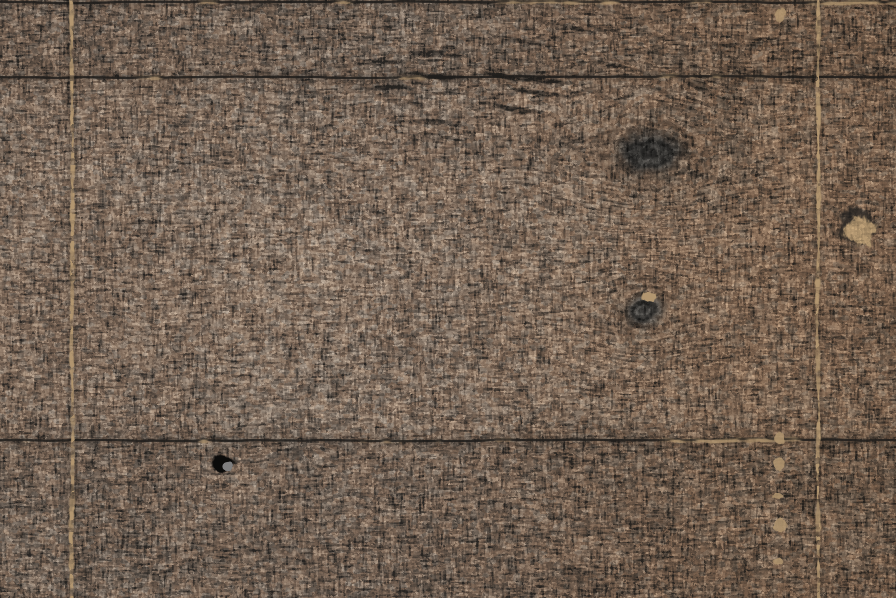
A Shadertoy shader for this texture:

```glsl
// Weathered boards with a fine cross-hatched surface, seams and scars.
// Stretched cellular noise makes the fibres, layered sines bend the grain,
// and ragged ellipses form the knots, the hole and the paint chips.

const vec3 SHADOW = vec3(0.15, 0.14, 0.13);
const vec3 BROWN = vec3(0.46, 0.38, 0.32);
const vec3 PALE = vec3(0.78, 0.69, 0.60);
const vec3 TAN = vec3(0.70, 0.59, 0.44);

vec3 hash3(vec2 p) {
    vec3 q = fract(p.xyx * vec3(0.1031, 0.1030, 0.0973));
    q += dot(q, q.yxz + 33.33);
    return fract((q.xxy + q.yzz) * q.zyx);
}

// Cellular noise: distance to the nearest point, random id of its cell
vec2 cells(vec2 p) {
    vec2 nearest = vec2(9.0, 0.0);
    for (int i = 0; i < 9; i++) {
        vec2 cell = floor(p) + vec2(i % 3 - 1, i / 3 - 1);
        vec3 rnd = hash3(cell + 57.0);
        float d = length(cell + rnd.xy - p);
        if (d < nearest.x) nearest = vec2(d, rnd.z);
    }
    return nearest;
}

// One at zero, falling smoothly to zero between two limits
float fall(float a, float b, float x) { return 1.0 - smoothstep(a, b, x); }

// Signed fibre tone, fading out at the cell borders
float fibre(vec2 p) {
    vec2 c = cells(p);
    return (c.y - 0.5) * fall(0.35, 0.85, c.x);
}

// Thin dashes in a given share of the cells
float dashes(vec2 p, float share) {
    vec2 c = cells(p);
    return fall(share - 0.06, share + 0.06, c.y) * fall(0.15, 0.6, c.x);
}

float waves(vec2 p) {
    float sum = 0.0, amp = 0.5;
    for (int i = 0; i < 4; i++) {
        sum += amp * sin(p.x + 1.7 * sin(p.y)) * cos(p.y * 1.3 + sin(p.x * 0.7));
        p = mat2(1.5, 1.1, -1.1, 1.5) * p + 2.3;
        amp *= 0.6;
    }
    return sum;
}

// Ellipse with a ragged edge
float blob(vec2 p, vec2 centre, vec2 size, float ragged) {
    return fall(0.75, 1.05, length((p - centre) / size) + ragged * waves(p * 75.0));
}

float stroke(float d, float halfWidth) {
    return fall(halfWidth * 0.5, halfWidth * 1.4, abs(d));
}

// Grain shift that flows around a knot
float bendGrain(vec2 q, float radius) {
    return -0.6 * q.y * exp(-dot(q, q) / (radius * radius));
}

// Dark knot with faint rings
vec3 addKnot(vec3 col, vec2 p, vec2 centre, vec2 size) {
    float d = length((p - centre) / size) + 0.3 * waves(p * 30.0);
    col *= 1.0 - (0.17 + 0.17 * sin(d * 15.0)) * exp(-d * d * 0.4);
    vec3 sooty = dot(col, vec3(0.33)) * vec3(0.68, 0.66, 0.63);
    return mix(col, sooty, fall(0.5, 1.2, d));
}

// Dark seam edged with slivers of bare wood
vec3 addSeam(vec3 col, vec2 p, float height) {
    float d = p.y - height - 0.0025 * waves(vec2(p.x * 9.0, height * 40.0));
    float bare = smoothstep(0.1, 0.5, waves(vec2(p.x * 13.0, height * 31.0)));
    col *= 1.0 - 0.2 * exp(-abs(d) * 110.0);
    col = mix(col, TAN, 0.8 * bare * stroke(d + 0.003 * waves(p * 70.0), 0.0035));
    return mix(col, SHADOW * 0.8, (0.85 - 0.5 * bare) * stroke(d - 0.003 * bare, 0.002));
}

// Pale vertical scratch of changing width
vec3 addScratch(vec3 col, vec2 p, float x, float halfWidth) {
    float d = p.x - x - 0.003 * waves(vec2(x * 20.0, p.y * 6.0)) - 0.0012 * waves(p * 90.0);
    float wear = 0.85 + 0.8 * waves(vec2(p.y * 45.0, x * 9.0));
    float cover = clamp(0.78 + 1.2 * fibre(p * vec2(60.0, 90.0)), 0.0, 1.0);
    col *= 1.0 - 0.15 * stroke(d, halfWidth * 2.4);
    return mix(col, TAN, cover * stroke(d, halfWidth * max(wear, 0.45)));
}

// Woven fibres, grit and dark dashes
float weave(vec2 p, vec2 g) {
    float patches = waves(p * vec2(9.0, 12.0) + 4.0), worn = 0.24 - 0.06 * patches;
    float tone = 0.535 + 0.04 * patches + 0.36 * fibre(p * vec2(240.0, 270.0));
    tone += 0.32 * fibre(g * vec2(50.0, 220.0)) + 0.27 * fibre(p * vec2(220.0, 45.0));
    return tone - 0.22 * (dashes(g * vec2(34.0, 210.0), worn) + dashes(p * vec2(210.0, 36.0), worn));
}

// Open cracks that sink to the right
float cracks(vec2 p, vec2 g) {
    vec2 q = (p - vec2(0.82, 0.86)) / vec2(0.32, 0.10);
    float sink = 0.5 * pow(max(p.x - 0.7, 0.0), 2.0) + 0.006 * waves(p * 14.0);
    vec2 c = cells(vec2(g.x * 5.0, (g.y + sink) * 52.0));
    return fall(0.1, 0.34, c.x) * smoothstep(0.2, 0.5, c.y) * exp(-dot(q, q));
}

void mainImage(out vec4 fragColor, in vec2 fragCoord) {
    vec2 p = fragCoord / iResolution.y, g = p;
    vec2 upperKnot = vec2(1.084, 0.746), lowerKnot = vec2(1.076, 0.482);
    vec2 chip = vec2(1.44, 0.613), hole = vec2(0.371, 0.225);
    g.y += bendGrain(p - upperKnot, 0.11) + bendGrain(p - lowerKnot, 0.08) + 0.01 * waves(p * 3.0);

    // Surface tone, brightest on the middle board
    vec2 q = (p - vec2(0.55, 0.56)) / vec2(0.65, 0.36);
    float tone = weave(p, g) - 0.5 * cracks(p, g) + 0.1 * exp(-dot(q, q)) - 0.03;
    tone -= 0.04 * (fall(0.25, 0.28, p.y) + smoothstep(0.86, 0.88, p.y));
    tone = clamp(tone, 0.0, 1.0);

    // Wood colour, greyer in places and warmer to the right
    vec3 col = mix(SHADOW, BROWN, min(tone * 2.0, 1.0));
    col = mix(col, PALE, max(tone * 2.0 - 1.0, 0.0));
    float grey = clamp(0.2 + 0.2 * waves(p * 5.0) + fibre(p * vec2(90.0, 120.0)), 0.0, 0.6);
    col = mix(col, dot(col, vec3(0.3, 0.6, 0.1)) * vec3(1.06, 1.0, 0.93), grey);
    col *= mix(vec3(1.01), vec3(1.01, 0.96, 0.9), smoothstep(0.6, 1.4, p.x));

    // Knots, seams and scratches
    col = addKnot(col, p, upperKnot, vec2(0.056, 0.036));
    col = addKnot(col, p, lowerKnot, vec2(0.038, 0.03));
    col = mix(col, TAN, blob(p, lowerKnot + vec2(0.012, 0.022), vec2(0.017, 0.009), 0.6));
    col = addSeam(addSeam(addSeam(col, p, 0.264), p, 0.871), p, 0.996);
    col = addScratch(addScratch(col, p, 0.12, 0.004), p, 1.368, 0.0033);

    // Column of paint chips
    for (int i = 0; i < 6; i++) {
        vec3 rnd = hash3(vec2(i, 8.0));
        float y = i == 5 ? 0.977 : 0.06 + 0.052 * float(i) + 0.012 * rnd.x;
        vec2 size = vec2(0.007, 0.005) + vec2(0.006, 0.013) * rnd.yz;
        col = mix(col, TAN, 0.85 * blob(p, vec2(1.303, y), size, 0.6));
    }

    // Large chip with a dark rim, and a bored hole
    col = mix(col, SHADOW, 0.8 * blob(p, chip + vec2(-0.006, 0.006), vec2(0.04, 0.034), 0.35));
    col = mix(col, TAN * (0.75 + 0.4 * tone), blob(p, chip, vec2(0.033, 0.027), 0.5));
    col = mix(col, SHADOW * 0.3, blob(p, hole, vec2(0.019, 0.016), 0.3));
    col = mix(col, BROWN.ggg * 1.3, blob(p, hole + vec2(0.01, -0.005), vec2(0.008), 0.6));
    fragColor = vec4(col, 1.0);
}
```
